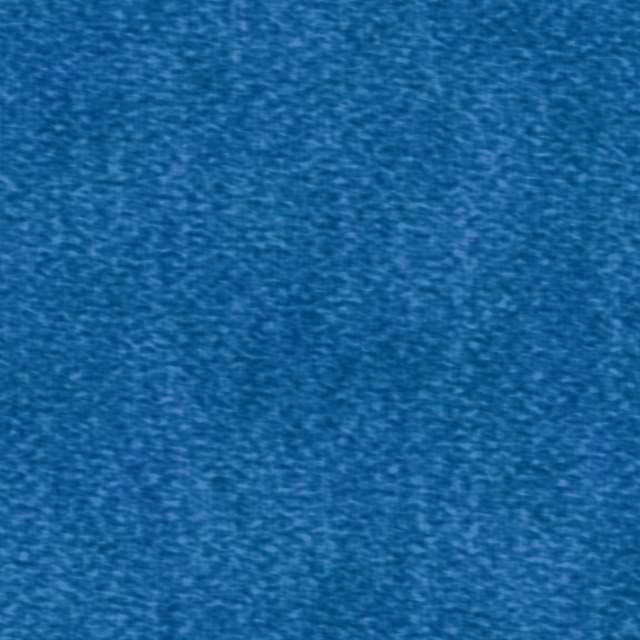
Write a WebGL 1 fragment shader that draws this texture.

```glsl
precision highp float;
uniform vec2 u_resolution;

float hash(vec2 p) {
  vec3 q = fract(vec3(p.xyx) * 0.1031);
  q += dot(q, q.yzx + 33.33);
  return fract((q.x + q.y) * q.z);
}

float slope(vec2 cell, vec2 offset) {
  float angle = 6.2832 * hash(cell);
  return dot(vec2(cos(angle), sin(angle)), offset);
}

// Gradient noise, roughly -0.7 to 0.7
float noise(vec2 p) {
  p += 200.0;
  vec2 i = floor(p);
  vec2 f = p - i;
  vec2 u = f * f * f * (f * (f * 6.0 - 15.0) + 10.0);
  vec2 e = vec2(1.0, 0.0);
  return mix(
    mix(slope(i, f), slope(i + e, f - e), u.x),
    mix(slope(i + e.yx, f - e.yx), slope(i + 1.0, f - 1.0), u.x), u.y);
}

// Staggered short stitches that drift along uneven rows
float stitches(vec2 uv) {
  vec2 p = uv * vec2(29.0, 58.0);
  p.y += p.x * 0.2 + 0.9 * noise(uv * vec2(10.0, 6.0)) + 0.35 * noise(uv * 31.0);
  p.x += 0.8 * noise(uv * vec2(8.0, 24.0) + 31.0);
  p.y += 0.1 * sin(6.2832 * p.x);
  float weave = cos(6.2832 * p.x) * cos(3.1416 * p.y);
  float rows = cos(6.2832 * p.y);
  float strength = 0.85 + 0.9 * noise(uv * 17.0 + 53.0);
  return (0.75 * weave + 0.45 * rows) * strength;
}

void main() {
  vec2 uv = gl_FragCoord.xy / u_resolution;
  vec2 sheared = uv + vec2(0.0, 0.1 * uv.x);

  // Worn patches and vertical yarn streaks
  float patches = noise(uv * vec2(5.0, 3.5) + 7.0) + 0.8 * noise(uv * vec2(14.0, 10.0) + 19.0);
  float streaks = noise(uv * vec2(34.0, 6.0) + 43.0) + 1.1 * noise(uv * vec2(130.0, 34.0) + 61.0);

  // Uneven flecks lying along the rows
  float flecks = noise(sheared * vec2(36.0, 84.0) + 11.0)
               + 0.8 * noise(sheared * vec2(72.0, 150.0) + 83.0);
  float glints = smoothstep(0.2, 0.5, noise(sheared * vec2(40.0, 105.0) + 97.0));

  float tone = 0.42 + 0.27 * stitches(uv) + 0.25 * patches + 0.17 * streaks
             + 0.62 * flecks + 0.25 * glints;
  tone = clamp(tone, -0.1, 1.25);

  // Dye: deep blue shadows to pale blue lint, drifting from teal to violet
  vec3 shadow = vec3(0.0, 0.27, 0.475);
  vec3 dye = vec3(0.075, 0.37, 0.59);
  vec3 lint = vec3(0.27, 0.52, 0.74);
  vec3 color = mix(shadow, dye, smoothstep(-0.25, 0.55, tone));
  color = mix(color, lint, smoothstep(0.3, 1.2, tone));
  float tint = noise(uv * 6.0 + 71.0) + 0.8 * noise(uv * 23.0 + 5.0);
  color += vec3(0.02, -0.006, 0.02) * tint;
  gl_FragColor = vec4(color, 1.0);
}
```
